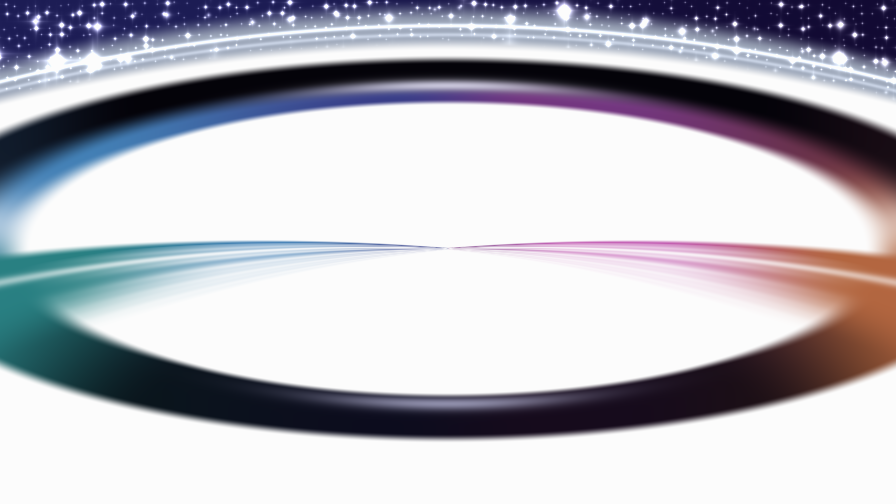
This background is drawn by a Shadertoy shader. Its source:

```glsl
// A glossy elliptical ring around a pinched light beam, below a starry horizon.

// Lengths are in canvas heights, measured from the middle of the canvas.
const vec2 CENTRE = vec2(0.0, 0.006);
const vec2 OUTER = vec2(1.123, 0.378);
const vec2 INNER = vec2(0.838, 0.289);
const float ARC_TOP = 0.449;
const float ARC_BEND = 0.141;
const float STAR_CELL = 0.042;

const vec3 WHITE = vec3(0.99);
const vec3 BLACK = vec3(0.015, 0.01, 0.035);
const vec3 NAVY = vec3(0.11, 0.11, 0.33);
const vec3 NIGHT = vec3(0.07, 0.04, 0.20);
const vec3 MIST = vec3(0.62, 0.66, 0.73);
const vec3 TEAL = vec3(0.16, 0.50, 0.51);
const vec3 BLUE = vec3(0.26, 0.50, 0.71);
const vec3 INDIGO = vec3(0.22, 0.24, 0.53);
const vec3 PURPLE = vec3(0.45, 0.21, 0.50);
const vec3 PINK = vec3(0.76, 0.36, 0.70);
const vec3 MAROON = vec3(0.40, 0.19, 0.25);
const vec3 COPPER = vec3(0.70, 0.40, 0.25);

vec2 hash2(vec2 c) {
    vec3 q = fract(vec3(c.xyx) * vec3(0.1031, 0.1030, 0.0973));
    q += dot(q, q.yzx + 33.33);
    return fract((q.xx + q.yz) * q.zy);
}

float bell(float x, float width) {
    x /= width;
    return exp(-x * x);
}

// Cellular stars with round cores and four-pointed flares, largest at left.
float stars(vec2 p, float cell, float px) {
    vec2 id = floor(p / cell);
    float light = 0.0;
    for (int j = -1; j <= 1; j++)
    for (int i = -1; i <= 1; i++) {
        vec2 c = id + vec2(i, j);
        vec2 d = abs(p - (c + 0.2 + 0.6 * hash2(c)) * cell);
        float power = pow(hash2(c + 57.0).x, 4.0);
        float size = cell * (0.02 + 0.08 * power) + 0.3 * px;
        float reach = cell * power * mix(0.45, 0.2, smoothstep(-0.8, -0.4, p.x));
        float flare = exp(-d.x / (reach + px) - d.y / size)
                    + exp(-d.y / (reach + px) - d.x / size);
        light += (0.25 + power) * (bell(length(d), size * 1.7) + 0.8 * flare);
    }
    return light;
}

// Night sky fading through a misty arc to white.
vec3 skyColor(vec2 p, float px) {
    float h = p.y - ARC_TOP + ARC_BEND * p.x * p.x;
    vec3 night = mix(NAVY, NIGHT, smoothstep(-0.5, 0.8, p.x));
    vec3 col = mix(MIST, night, smoothstep(0.003, 0.055, h));
    col = mix(WHITE, col, smoothstep(-0.050, -0.022, h));
    col += 0.4 * bell(h, 0.004) + 0.16 * bell(h + 0.018, 0.004);
    float visible = smoothstep(-0.04, -0.01, h);
    float light = stars(p, STAR_CELL * 2.0, px) + 0.7 * stars(p + 3.7, STAR_CELL * 0.5, px);
    return min(col + light * visible, WHITE);
}

vec3 ringColor(vec2 q, float t) {
    float side = abs(q.x);
    float upper = smoothstep(-0.06, 0.06, q.y);
    vec3 leftTint = mix(mix(TEAL, BLUE, upper), INDIGO, smoothstep(-0.75, -0.1, q.x));
    vec3 rightTint = mix(PURPLE, mix(COPPER, MAROON, smoothstep(0.0, 0.2, q.y)),
                         smoothstep(0.3, 0.85, q.x));
    vec3 tint = mix(leftTint, rightTint, smoothstep(-0.12, 0.18, q.x));

    // Upper half: a coloured inner rim under a dark outer band.
    float band = smoothstep(0.3, 0.72, t + 0.1 * (1.0 - side));
    vec3 top = mix(tint, BLACK, band * mix(1.0, 0.8, smoothstep(0.6, 0.9, side)));
    top = mix(top, vec3(0.85, 0.84, 0.92), 0.9 * bell(t - 0.46, 0.14) * bell(q.x, 0.28));

    // Lower half: dark in the middle, coloured toward the sides.
    float shade = 1.0 - smoothstep(0.55, 0.98, side + 0.1 * (0.5 - t));
    vec3 bottom = mix(tint, mix(BLACK, tint, 0.16), shade);
    bottom = mix(bottom, vec3(0.68, 0.68, 0.80), 0.8 * bell(t - 0.25, 0.17) * bell(q.x, 0.26));

    vec3 col = mix(bottom, top, upper);
    return mix(col, WHITE, 0.55 * bell(q.y - 0.045, 0.06));
}

// Streaked light spreading both ways from the pinch; alpha is its cover.
vec4 beam(vec2 q, float px) {
    float u = abs(q.x);
    float top = 0.078 * u - 0.110 * u * u + 0.0015;
    float bottom = -0.10 * u - 0.173 * u * u - 0.0015;
    float s = (top - q.y) / (top - bottom);
    float soft = px + 0.012 * u * u;
    float edge = smoothstep(-soft, soft, top - q.y) * smoothstep(-soft, soft, q.y - bottom);

    vec3 left = mix(INDIGO, mix(BLUE, TEAL, smoothstep(0.35, 0.75, u)), smoothstep(0.0, 0.35, u));
    vec3 right = mix(PURPLE, mix(PINK, COPPER, smoothstep(0.4, 0.8, u)), smoothstep(0.0, 0.25, u));
    vec3 col = q.x < 0.0 ? left : right;

    float wide = smoothstep(0.4, 0.88, u);
    float streak = 0.72 + 0.18 * sin(s * 31.0 + 1.0) + 0.10 * sin(s * 67.0 + 2.0 * u);
    float cover = mix(exp(-2.6 * s) * streak, 1.0 - smoothstep(0.4, 1.0, s), wide);
    cover += 0.35 * bell(s, 0.07) + 0.25 * bell(s - 0.42, 0.05) * (1.0 - wide);
    col = mix(col, WHITE, mix(0.85, 0.55, wide) * bell(s - 0.24, 0.045));
    return vec4(col, clamp(cover, 0.0, 1.0) * edge);
}

void mainImage(out vec4 fragColor, in vec2 fragCoord) {
    float px = 1.0 / iResolution.y;
    vec2 p = (fragCoord - 0.5 * iResolution.xy) * px;
    vec2 q = p - CENTRE;
    vec3 col = skyColor(p, px);

    // t runs from 0 on the inner rim to 1 on the outer rim.
    float inner = length(q / INNER) - 1.0;
    float outer = length(q / OUTER) - 1.0;
    float t = inner / (inner - outer);
    float blur = mix(0.12, 0.28, smoothstep(0.5, 0.85, abs(q.x)));
    float cover = smoothstep(-0.06, blur, t) * (1.0 - smoothstep(-0.03, 0.02, outer));
    col = mix(col, ringColor(q, clamp(t, 0.0, 1.0)), cover);

    vec4 light = beam(q, px);
    fragColor = vec4(mix(col, light.rgb, light.a), 1.0);
}
```
